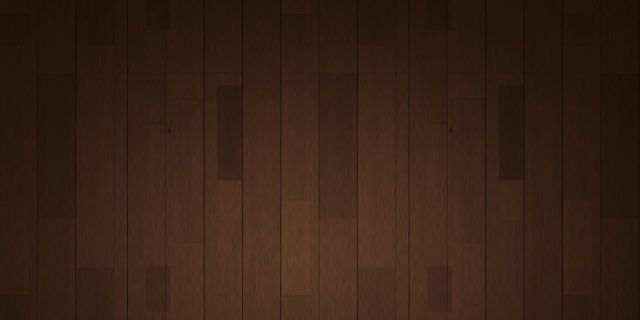
Write a Shadertoy shader that draws this texture.

```glsl
// Dark brown floor of upright wooden planks, tiled, lit by a soft glow low in the centre.

const float TILE = 0.880;                  // tile side, in canvas heights
const vec2 TILE_CORNER = vec2(0.237, 0.771); // top left corner of one tile
const float WIDE = 0.1834;                 // width of the first plank
const float NARROW = (1.0 - WIDE) / 6.0;   // width of the six others
const vec3 SHADE = vec3(0.118, 0.060, 0.024);
const vec3 GLOW = vec3(0.368, 0.232, 0.158);

// Shorter boards let into the planks: left, top, right, bottom
const int BOARDS = 9;
const vec4 BOARD[BOARDS] = vec4[](
    vec4(0.503, 0.044, 0.589, 0.379), vec4(0.503, 0.379, 0.589, 0.524),
    vec4(0.003, 0.692, 0.134, 0.900), vec4(0.251, 0.686, 0.334, 0.846),
    vec4(0.728, 0.450, 0.835, 0.790), vec4(0.863, 0.003, 0.997, 0.515),
    vec4(0.334, 0.089, 0.453, 0.600), vec4(0.728, 0.790, 0.835, 0.900),
    vec4(0.251, 0.003, 0.318, 0.180));
const float BOARD_TONE[BOARDS] = float[](
    0.79, 1.04, 0.89, 0.87, 1.06, 0.90, 0.96, 0.96, 0.96);

float hash(vec2 p) {
    vec3 q = fract(p.xyx * vec3(0.1031, 0.1030, 0.0973));
    q += dot(q, q.yzx + 33.33);
    return fract((q.x + q.y) * q.z);
}

// Distance to the nearest scattered cell point
float cellular(vec2 p) {
    vec2 cell = floor(p);
    float nearest = 2.0;
    for (int j = -1; j <= 1; j++)
        for (int i = -1; i <= 1; i++) {
            vec2 c = cell + vec2(i, j);
            vec2 point = c + vec2(hash(c), hash(c + 71.7));
            nearest = min(nearest, length(p - point));
        }
    return nearest;
}

float line(float d, float halfWidth, float blur) {
    return 1.0 - smoothstep(halfWidth - blur, halfWidth + blur, abs(d));
}

float boxDistance(vec2 p, vec4 box) {
    vec2 d = abs(p - 0.5 * (box.xy + box.zw)) - 0.5 * (box.zw - box.xy);
    return max(d.x, d.y);
}

// Two of the seven seams in each tile are faint
float seamStrength(float index) {
    return index == 2.0 || index == 6.0 ? 0.26 : 0.56;
}

// Fine straight fibres, shifted from one plank to the next
float grain(vec2 p, float plank) {
    vec2 q = p + vec2(0.0, plank * 3.7);
    float bend = 0.0012 * sin(q.y * 13.0 + plank);
    float fine = cellular(vec2(q.x + bend, q.y) * vec2(120.0, 24.0)) - 0.45;
    float strand = cellular(vec2(q.x - bend, q.y) * vec2(62.0, 3.5) + 9.0) - 0.45;
    float band = sin(q.x * 71.0 + plank) + 0.5 * sin(q.x * 163.0 + q.y);
    return 0.11 * fine + 0.07 * strand + 0.014 * band;
}

// Brightness of the wood at a point of the tile (y runs downwards)
float planks(vec2 p, float blur) {
    bool first = p.x < WIDE;
    float index = first ? 0.0 : min(1.0 + floor((p.x - WIDE) / NARROW), 6.0);
    float left = first ? 0.0 : WIDE + (index - 1.0) * NARROW;
    float right = left + (first ? WIDE : NARROW);
    float tone = 0.97 + 0.06 * hash(vec2(index, 4.0));

    // Inset boards with thin joints
    for (int i = 0; i < BOARDS; i++) {
        float d = boxDistance(p, BOARD[i]);
        tone *= mix(1.0, BOARD_TONE[i], 1.0 - smoothstep(-blur, blur, d));
        tone *= 1.0 - 0.09 * line(d, 0.0012, blur);
    }
    tone *= 1.0 + grain(p, index);

    // Small knot
    float knot = length((p - vec2(0.331, 0.204)) * vec2(1.0, 0.6));
    tone *= 1.0 - 0.3 * (1.0 - smoothstep(0.002, 0.009, knot));

    // Plank ends at the tile border, a split in the wide plank, the long seams
    tone *= 1.0 - 0.06 * line(min(p.y, 1.0 - p.y), 0.002, blur);
    tone *= 1.0 - 0.20 * line(p.x - NARROW, 0.0015, blur);
    float wear = 0.85 + 0.15 * sin(p.y * 23.0 + index * 2.0);
    float seam = max(line(p.x - left, 0.0018, blur) * seamStrength(index),
                     line(right - p.x, 0.0018, blur) * seamStrength(index + 1.0));
    return tone * (1.0 - seam * wear);
}

void mainImage(out vec4 fragColor, in vec2 fragCoord) {
    vec2 uv = fragCoord / iResolution.y;
    float aspect = iResolution.x / iResolution.y;
    float blur = 0.8 / (iResolution.y * TILE);

    // Repeating floor
    vec2 p = fract((uv - TILE_CORNER) * vec2(1.0, -1.0) / TILE);
    float wood = planks(p, blur);

    // Glow that fades towards the top and the sides
    vec2 away = (uv - vec2(0.485 * aspect, 0.20)) / vec2(0.84, 0.62);
    float light = 0.94 * exp(-dot(away, away));
    fragColor = vec4(mix(SHADE, GLOW, light) * wood, 1.0);
}
```
